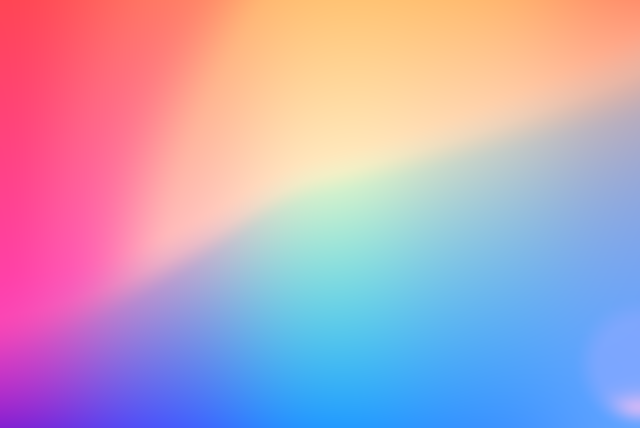
This background is drawn by a Shadertoy shader. Its source:

```glsl
#define COLUMN_WIDTH 0.17
#define HORIZON_SOFT 0.055
#define HORIZON_FLARE 0.06
#define BEND_ROUND 0.05
#define BAND_SOFT 0.085
#define ORB_CENTER vec2(0.0, 0.15)
#define ORB_RADIUS 0.125
#define ORB_SOFT 0.035
#define ORB_COLOR vec3(0.55, 0.66, 1.0)
#define GLINT_COLOR vec3(0.92, 0.74, 0.96)

// Smooth curve through three colours at t = 0, 0.5 and 1
vec3 ramp(vec3 a, vec3 b, vec3 c, float t) {
    return a * (1.0 - t) * (1.0 - 2.0 * t) + b * 4.0 * t * (1.0 - t) + c * t * (2.0 * t - 1.0);
}

// Bell-weighted blend of five evenly spaced columns
vec3 blendColumns(vec3 columns[5], float x) {
    vec3 sum = vec3(0.0);
    float total = 0.0;
    for (int i = 0; i < 5; i++) {
        float offset = (x - 0.25 * float(i)) / COLUMN_WIDTH;
        float weight = exp(-offset * offset);
        sum += weight * columns[i];
        total += weight;
    }
    return sum / total;
}

float smoothMin(float a, float b, float k) {
    float h = max(k - abs(a - b), 0.0) / k;
    return min(a, b) - 0.25 * k * h * h;
}

// Height of the bent border between warm and cool light
float horizon(float x) {
    float r = x - 0.52;
    float left = 0.26 + 0.25 * x + x * x;
    float right = 0.595 + 0.36 * r + 0.27 * r * r;
    return smoothMin(left, right, BEND_ROUND);
}

// Peach sky with a curved pink band on the left
vec3 warmLight(vec2 uv, float edge) {
    float h = clamp((uv.y - edge) / (1.0 - edge), 0.0, 1.0);
    vec3 rose = mix(vec3(1.0, 0.57, 0.70), vec3(1.0, 0.48, 0.40), h);
    vec3 blush = mix(vec3(1.0, 0.73, 0.77), vec3(1.0, 0.60, 0.42), h);
    vec3 cream = mix(vec3(1.0, 0.95, 0.77), vec3(1.0, 0.78, 0.46), h);
    vec3 peach = mix(vec3(1.0, 0.85, 0.73), vec3(1.0, 0.74, 0.44), h);
    vec3 coral = mix(vec3(1.0, 0.70, 0.60), vec3(1.0, 0.54, 0.42), h);
    vec3 sky = blendColumns(vec3[5](rose, blush, cream, peach, coral), uv.x);

    float rise = max(uv.y - 0.3, 0.0);
    float bandEdge = 0.14 + 0.32 * rise * rise;
    vec3 outer = mix(vec3(1.0, 0.25, 0.70), vec3(1.0, 0.27, 0.33), h);
    vec3 inner = mix(vec3(1.0, 0.34, 0.74), vec3(1.0, 0.49, 0.40), h);
    vec3 band = mix(outer, inner, smoothstep(0.0, 1.0, uv.x / bandEdge));
    float inSky = smoothstep(-0.5 * BAND_SOFT, 1.5 * BAND_SOFT, uv.x - bandEdge);
    return mix(band, sky, inSky);
}

// Violet, azure and mint below the border
vec3 coolLight(vec2 uv, float edge) {
    float d = clamp((edge - uv.y) / edge, 0.0, 1.0);
    vec3 purple = ramp(vec3(0.99, 0.26, 0.70), vec3(0.82, 0.18, 0.76), vec3(0.54, 0.10, 0.80), d);
    vec3 indigo = ramp(vec3(0.80, 0.62, 0.80), vec3(0.48, 0.50, 0.90), vec3(0.28, 0.33, 1.00), d);
    vec3 mint = ramp(vec3(0.92, 1.00, 0.79), vec3(0.43, 0.87, 0.89), vec3(0.11, 0.63, 1.00), d);
    vec3 azure = ramp(vec3(0.86, 0.83, 0.76), vec3(0.45, 0.73, 0.92), vec3(0.22, 0.56, 1.00), d);
    vec3 haze = ramp(vec3(0.82, 0.67, 0.65), vec3(0.49, 0.64, 0.93), vec3(0.40, 0.65, 1.00), d);
    return blendColumns(vec3[5](purple, indigo, mint, azure, haze), uv.x);
}

void mainImage(out vec4 fragColor, in vec2 fragCoord) {
    vec2 uv = fragCoord / iResolution.xy;

    // Warm and cool halves, softer towards the sides
    float edge = horizon(uv.x);
    float side = 2.0 * uv.x - 1.0;
    float soft = HORIZON_SOFT + HORIZON_FLARE * side * side;
    float above = smoothstep(-soft, soft, uv.y - edge);
    vec3 color = mix(coolLight(uv, edge), warmLight(uv, edge), above);

    // Faint orb with a pale glint, held by the right side
    vec2 p = vec2((uv.x - 1.0) * iResolution.x / iResolution.y, uv.y);
    float orb = 1.0 - smoothstep(-ORB_SOFT, ORB_SOFT, length(p - ORB_CENTER) - ORB_RADIUS);
    color = mix(color, ORB_COLOR, 0.6 * orb);
    vec2 glint = (p - vec2(0.0, 0.04)) / vec2(0.07, 0.04);
    color = mix(color, GLINT_COLOR, 0.8 * orb * exp(-dot(glint, glint)));

    fragColor = vec4(clamp(color, 0.0, 1.0), 1.0);
}
```
